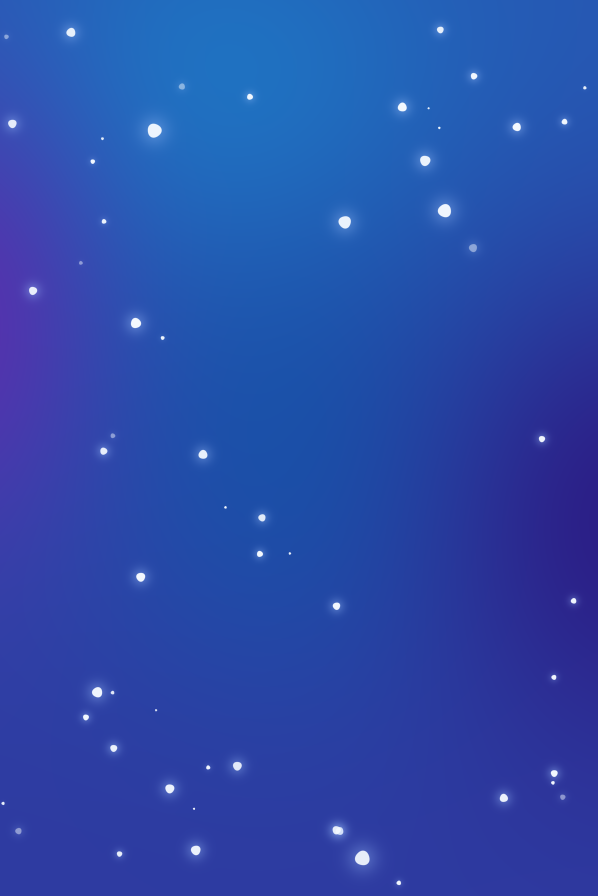
This background is drawn by a WebGL 2 fragment shader. Its source:

```glsl
#version 300 es
precision highp float;

uniform vec2 u_resolution;
out vec4 fragColor;

const int STAR_COUNT = 58;

const vec3 TOP_BLUE = vec3(0.15, 0.34, 0.70);
const vec3 BASE_BLUE = vec3(0.18, 0.23, 0.63);
const vec3 DEEP_AZURE = vec3(0.09, 0.32, 0.66);
const vec3 SKY = vec3(0.12, 0.45, 0.76);
const vec3 VIOLET = vec3(0.34, 0.19, 0.68);
const vec3 INDIGO = vec3(0.17, 0.11, 0.52);
const vec3 STAR_WHITE = vec3(0.96, 0.98, 1.0);
const vec3 HALO_BLUE = vec3(0.62, 0.76, 1.0);

// Integer hash: three values from 0 to 1
vec3 hash3(uvec3 v) {
    v = v * 1664525u + 1013904223u;
    v.x += v.y * v.z;
    v.y += v.z * v.x;
    v.z += v.x * v.y;
    v ^= v >> 16u;
    v.x += v.y * v.z;
    v.y += v.z * v.x;
    v.z += v.x * v.y;
    return vec3(v >> 8u) / 16777216.0;
}

// Soft elliptical pool of colour
vec3 addPool(vec3 base, vec3 tint, vec2 uv, vec2 center, vec2 spread, float strength) {
    vec2 q = (uv - center) / spread;
    return mix(base, tint, strength * exp(-dot(q, q)));
}

vec3 nightSky(vec2 uv) {
    vec3 color = mix(BASE_BLUE, TOP_BLUE, smoothstep(0.0, 1.0, uv.y));
    color = addPool(color, DEEP_AZURE, uv, vec2(0.49, 0.52), vec2(0.32, 0.28), 0.85);
    color = addPool(color, SKY, uv, vec2(0.37, 0.92), vec2(0.40, 0.22), 0.95);
    color = addPool(color, VIOLET, uv, vec2(-0.06, 0.64), vec2(0.22, 0.26), 0.95);
    return addPool(color, INDIGO, uv, vec2(1.06, 0.42), vec2(0.32, 0.27), 0.97);
}

// Crisp, slightly uneven disc with a faint halo
vec3 addStar(vec3 base, vec2 offset, float radius, float opacity, float phase, float pixel) {
    float dist = length(offset);
    float angle = atan(offset.y, offset.x + 1e-6);
    float edge = radius * (1.0 + 0.05 * cos(3.0 * angle + phase));
    float disc = 1.0 - smoothstep(edge - 0.7 * pixel, edge + 0.7 * pixel, dist);
    float reach = dist / (radius * 2.1);
    float halo = 0.36 * exp(-reach * reach) * smoothstep(0.001, 0.004, radius);
    vec3 glowing = mix(base, HALO_BLUE, halo * opacity);
    return mix(glowing, STAR_WHITE, disc * opacity);
}

// Scattered stars, from specks to large dots
vec3 addStars(vec3 color, vec2 point, float aspect, float pixel) {
    for (int i = 0; i < STAR_COUNT; i++) {
        vec3 place = hash3(uvec3(i, 17, 5));
        vec3 look = hash3(uvec3(i, 43, 91));
        float size = place.z;
        float radius = 0.001 + 0.0046 * size + 0.0028 * pow(size, 10.0);
        float opacity = look.x < 0.1 ? 0.45 : mix(0.88, 1.0, look.y);
        vec2 offset = point - place.xy * vec2(aspect, 1.0);
        color = addStar(color, offset, radius, opacity, 6.2832 * look.z, pixel);
    }
    return color;
}

void main() {
    vec2 uv = gl_FragCoord.xy / u_resolution;
    float aspect = u_resolution.x / u_resolution.y;
    vec2 point = uv * vec2(aspect, 1.0);
    vec3 color = addStars(nightSky(uv), point, aspect, 1.0 / u_resolution.y);
    fragColor = vec4(color, 1.0);
}
```
